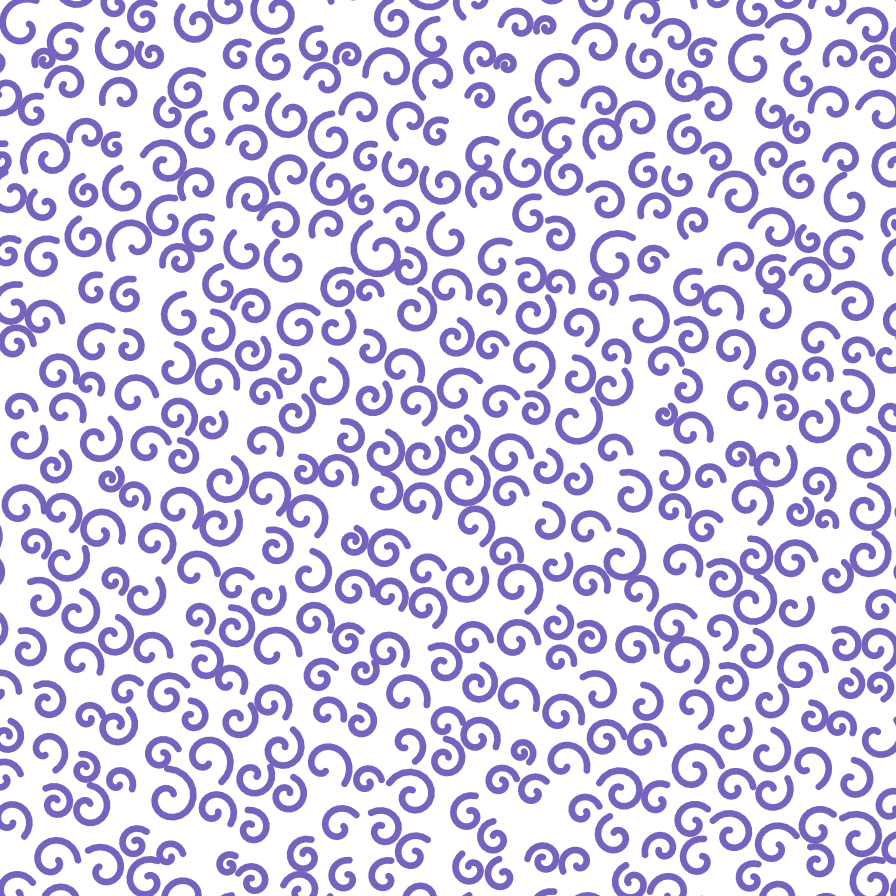
Reproduce this pattern procedurally as a Shadertoy shader.

```glsl
// Scattered violet spiral curls with round stroke ends on a white ground.

#define CELLS 20.0        // curls per canvas height
#define TILT 0.38         // rotation of the scatter lattice, radians
#define JITTER 0.42       // spread of curl centres, in cells
#define STROKE 0.074      // half stroke width, in cells
#define REACH 0.64        // largest curl radius, in cells
#define FILL 1.07         // share of the free space a curl takes
#define HOOK 0.2          // inner radius relative to the outer one
#define SEGMENTS 22
#define PAPER vec3(1.0)
#define INK vec3(0.46, 0.39, 0.74)

const float TAU = 6.2831853;

vec3 hash3(vec2 cell) {
    vec3 q = fract(cell.xyx * vec3(0.1031, 0.1030, 0.0973));
    q += dot(q, q.yxz + 33.33);
    return fract((q.xxy + q.yzz) * q.zyx);
}

mat2 rotation(float a) {
    float c = cos(a), s = sin(a);
    return mat2(c, s, -s, c);
}

// Jittered centre (xy) and size weight (z) of the curl in a cell; odd rows are staggered.
vec3 curlSeed(vec2 cell) {
    vec3 h = hash3(cell + 71.0);
    vec2 centre = vec2(0.25 + 0.5 * mod(cell.y, 2.0), 0.5) + (h.xy - 0.5) * JITTER;
    return vec3(cell + centre, mix(0.72, 1.28, h.z));
}

// Radius a curl may take, shared with its neighbours by weight.
float freeRadius(vec2 cell, vec3 seed) {
    float radius = REACH;
    for (int j = -1; j <= 1; j++)
    for (int i = -1; i <= 1; i++) {
        if (i == 0 && j == 0) continue;
        vec3 other = curlSeed(cell + vec2(i, j));
        float share = seed.z / (seed.z + other.z);
        radius = min(radius, FILL * share * distance(seed.xy, other.xy));
    }
    return radius;
}

float segmentDistance(vec2 p, vec2 a, vec2 b) {
    vec2 ab = b - a;
    return length(p - a - ab * clamp(dot(p - a, ab) / dot(ab, ab), 0.0, 1.0));
}

// Distance to a spiral that winds from its hook out to (radius, 0).
float spiralDistance(vec2 p, float radius, float turns, float growth) {
    float d = 1e3;
    vec2 last = vec2(0.0);
    for (int i = 0; i <= SEGMENTS; i++) {
        float t = float(i) / float(SEGMENTS);
        float angle = (1.0 - t) * turns * TAU;
        float r = radius * mix(HOOK, 1.0, pow(t, growth));
        vec2 next = r * vec2(cos(angle), sin(angle));
        if (i > 0) d = min(d, segmentDistance(p, last, next));
        last = next;
    }
    return d;
}

// Slow drift of the curl direction over the canvas height.
float lean(vec2 uv) {
    float wave = 0.04 * sin(TAU * uv.x + 1.0);
    return 2.0 * smoothstep(0.22, 0.4, abs(uv.y - 0.37 + wave));
}

void mainImage(out vec4 fragColor, in vec2 fragCoord) {
    vec2 uv = fragCoord / iResolution.y;
    mat2 tilt = rotation(TILT);
    vec2 p = tilt * uv * CELLS;
    vec2 home = floor(p);

    // Nearest stroke among the surrounding cells.
    float d = 1e3;
    for (int j = -1; j <= 1; j++)
    for (int i = -1; i <= 1; i++) {
        vec2 cell = home + vec2(i, j);
        vec3 seed = curlSeed(cell);
        vec2 local = p - seed.xy;
        if (length(local) > REACH + 0.1) continue;

        float bound = freeRadius(cell, seed);
        if (length(local) > bound + 0.1) continue;

        // Direction, handedness and winding of this curl.
        vec3 h = hash3(cell + 213.0);
        bool mirrored = h.x < 0.45;
        vec2 site = (seed.xy * tilt) / CELLS;
        float aim = lean(site) + (mirrored ? 1.4 : -0.3) + 1.8 * (h.y - 0.5);
        vec2 q = (local * tilt) * rotation(aim);
        if (mirrored) q.y = -q.y;

        float radius = (bound - STROKE) / 0.82;
        float turns = mix(0.86, 1.2, h.z);
        q += radius * vec2(0.22, 0.24);
        d = min(d, spiralDistance(q, radius, turns, mix(0.75, 1.0, fract(h.x * 17.0))));
    }

    // Antialiased stroke.
    float pixel = CELLS / iResolution.y;
    float ink = clamp(0.5 - (d - STROKE) / pixel, 0.0, 1.0);
    fragColor = vec4(mix(PAPER, INK, ink), 1.0);
}
```
